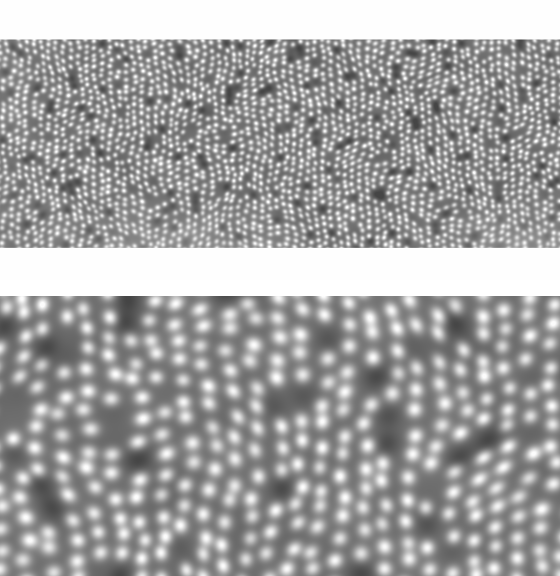
Top: the whole. Bottom: its middle third, enlarged.
Give the GLSL for this texture, as a WebGL 1 fragment shader.

```glsl
precision highp float;
uniform vec2 u_resolution;

#define PITCH vec2(0.0272, 0.0248)
#define BEAD_RADIUS 0.0088
#define BLOT_RADIUS 0.0150
#define JITTER 0.34
#define MISSING 0.13
#define BASE_GRAY 0.425
#define BEAD_LIGHT 0.53
#define BLOT_DEPTH 0.14
#define BAND_BOTTOM 0.115
#define BAND_TOP 0.859
#define EDGE 0.002
#define PAPER 0.995

float hash(vec2 p) {
  return fract(sin(dot(p, vec2(127.1, 311.7))) * 4375.85);
}

// Layered sines that bend the bead columns
vec2 bend(vec2 p) {
  float x = sin(p.y * 13.0 + 3.0 * sin(p.x * 4.0)) + 0.5 * sin(p.y * 29.0 + p.x * 17.0);
  float y = sin(p.x * 11.0 + 2.0 * sin(p.y * 5.0)) + 0.5 * sin(p.x * 31.0 - p.y * 9.0);
  return p + 0.007 * vec2(x, y);
}

float bell(float d, float radius) {
  return exp(-d * d / (radius * radius));
}

// x: bead light, y: shading of the ground between beads
vec2 beadField(vec2 p) {
  vec2 grid = p / PITCH;
  float column = floor(grid.x);
  vec2 field = vec2(0.0);
  for (int i = -1; i <= 1; i++) {
    float c = column + float(i);
    float shift = 0.5 * mod(c, 2.0) + 0.35 * hash(vec2(c, 7.0));
    float row = floor(grid.y - shift);
    for (int j = -1; j <= 1; j++) {
      vec2 id = vec2(c, row + float(j));
      vec2 offset = vec2(hash(id + 3.1), hash(id + 8.7)) - 0.5;
      vec2 center = id + vec2(0.5, 0.5 + shift) + JITTER * offset;
      float d = length((grid - center) * PITCH);
      float present = step(MISSING, hash(id + 15.3));
      float tone = hash(id + 21.9);
      float ground = mix(-BLOT_DEPTH * smoothstep(0.1, 0.6, tone), 0.09 * (tone - 0.5), present);
      field.x += present * mix(0.82, 1.08, hash(id + 33.3)) * bell(d, BEAD_RADIUS);
      field.y += ground * bell(d, BLOT_RADIUS);
    }
  }
  return field;
}

// Broad pale haze near the lower edge and the left side
float haze(vec2 p) {
  float low = 1.0 - smoothstep(0.10, 0.38, p.y);
  float left = 1.0 - smoothstep(0.0, 0.35, p.x);
  return low * (0.5 + 0.5 * cos(4.7 * p.x - 2.8)) + 0.35 * left;
}

void main() {
  vec2 p = gl_FragCoord.xy / u_resolution.y;
  vec2 field = beadField(bend(p));
  float pale = clamp(haze(p), 0.0, 1.0);

  // Gray ground lit by soft beads
  float mottling = 0.02 * sin(p.x * 19.0 + 2.0 * sin(p.y * 15.0)) * sin(p.y * 23.0 + p.x * 5.0);
  float gray = BASE_GRAY + mottling + field.y * (1.0 - 0.5 * pale) + 0.11 * pale;
  gray += BEAD_LIGHT * (1.0 - 0.28 * pale) * field.x;
  gray = clamp(gray, 0.27, 0.99);

  // Plain margins above and below the band
  float band = smoothstep(BAND_BOTTOM - EDGE, BAND_BOTTOM + EDGE, p.y)
             * (1.0 - smoothstep(BAND_TOP - EDGE, BAND_TOP + EDGE, p.y));
  gl_FragColor = vec4(vec3(mix(PAPER, gray, band)), 1.0);
}
```
